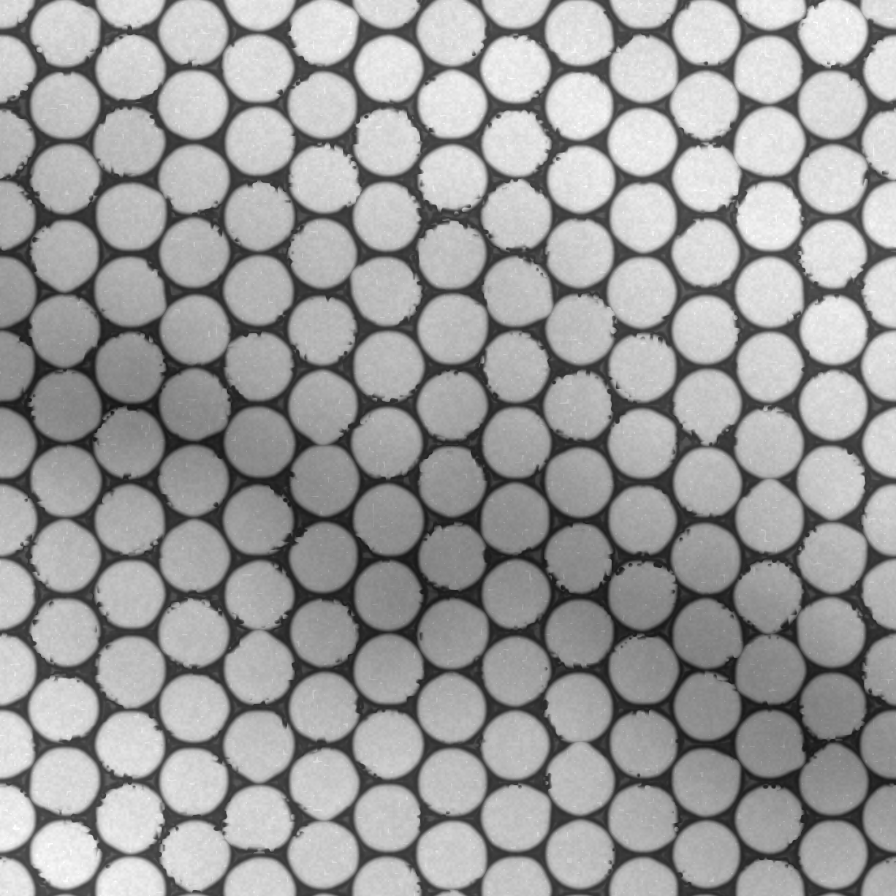
A Shadertoy shader for this pattern:

```glsl
const vec2  REPEATS     = vec2(14.0, 12.0);   // columns, discs per column
const float ROW_SHIFT   = 0.0625;             // lattice offset in rows
const float RADIUS      = 0.0382;
const float JITTER      = 0.0013;
const float SIZE_VARY   = 0.0012;
const float WOBBLE      = 0.0022;
const float BULGE       = 0.0065;             // corner reaching to a neighbour
const float NIBBLE      = 0.0045;             // ragged rim depth
const float EDGE        = 0.0030;
const float HALO        = 0.0022;
const vec2  BEND        = vec2(0.0045, 0.0035);
const float BASE_LIGHT  = 0.765;
const float OUTER_LIGHT = 0.13;
const float BAND_SHADE  = 0.22;
const float BAND_WIDTH  = 0.17;
const float GRAIN       = 0.10;
const float PI          = 3.14159265;

float hash(vec2 p) {
    vec3 q = fract(p.xyx * 0.1031);
    q += dot(q, q.yzx + 33.33);
    return fract((q.x + q.y) * q.z);
}

float noise(vec2 p) {
    vec2 i = floor(p), f = fract(p);
    f = f * f * (3.0 - 2.0 * f);
    return mix(mix(hash(i), hash(i + vec2(1, 0)), f.x),
               mix(hash(i + vec2(0, 1)), hash(i + vec2(1, 1)), f.x), f.y);
}

float fbm(vec2 p) {
    float sum = 0.0, amp = 0.5;
    for (int i = 0; i < 3; i++) {
        sum += amp * noise(p);
        p = p * 2.03 + 17.3;
        amp *= 0.5;
    }
    return sum / 0.875;
}

// Signed distance to one uneven disc, q measured from its centre
float discDistance(vec2 q, vec2 id, vec2 p) {
    vec2 dir = q / max(length(q), 1e-5);
    float corner = PI / 6.0 + floor(hash(id + 31.0) * 6.0) * PI / 3.0;
    float facing = max(dot(dir, vec2(cos(corner), sin(corner))), 0.0);
    float r = RADIUS + SIZE_VARY * (hash(id + 53.0) - 0.5);
    r += WOBBLE * (noise(dir * 2.2 + id * 7.0 + 40.0) - 0.5);
    r += BULGE * smoothstep(0.3, 1.0, hash(id + 71.0)) * pow(facing, 22.0);
    float worn = smoothstep(0.56, 0.85, noise(dir * 1.3 + id * 5.0 + 90.0));
    r -= NIBBLE * worn * smoothstep(0.35, 0.8, noise(p * 210.0));
    return length(q) - r;
}

// Uneven lighting with a shaded diagonal band
float lighting(vec2 uv) {
    float d = uv.y - (0.62 - 0.46 * uv.x) + 0.12 * (noise(uv * 5.0 + 3.0) - 0.5);
    float band = exp(-d * d / (BAND_WIDTH * BAND_WIDTH));
    return BASE_LIGHT + OUTER_LIGHT * smoothstep(0.2, 0.6, abs(d))
         - BAND_SHADE * band + 0.10 * (fbm(uv * 7.0 + 11.0) - 0.5);
}

void mainImage(out vec4 fragColor, in vec2 fragCoord) {
    vec2 uv = fragCoord / iResolution.xy;
    float pixel = 1.0 / iResolution.y;

    // Slightly bent lattice
    vec2 p = uv + BEND * vec2(-sin(PI * uv.x), sin(2.0 * PI * uv.y));
    vec2 cell = p * REPEATS;
    float column = floor(cell.x + 0.5);

    // Nearest disc and the summed glow of all rims
    float dist = 1.0, halo = 0.0, tone = 0.0;
    for (int i = -1; i <= 1; i++) {
        float c = column + float(i);
        float shift = ROW_SHIFT + 0.5 * mod(c, 2.0);
        float row = floor(cell.y - shift + 0.5);
        for (int j = -1; j <= 1; j++) {
            vec2 id = mod(vec2(c, row + float(j)), REPEATS);
            vec2 centre = vec2(c, row + float(j) + shift) / REPEATS;
            centre += JITTER * (vec2(hash(id + 3.0), hash(id + 19.0)) * 2.0 - 1.0);
            float d = discDistance(p - centre, id, p);
            halo += exp(-max(d, 0.0) / HALO);
            if (d < dist) {
                dist = d;
                tone = hash(id + 97.0) - 0.5;
            }
        }
    }

    // Disc faces: fine grain, pale specks, softly shaded rim
    float light = lighting(uv);
    float grain = noise(uv * 330.0) * 0.6 + noise(uv * 170.0 + 9.0) * 0.4 - 0.5;
    float speck = smoothstep(0.86, 1.0, noise(uv * 240.0 + 57.0));
    float face = light * (1.0 + 0.05 * tone + GRAIN * grain) + 0.07 * speck;
    face *= 1.0 - 0.10 * smoothstep(-0.008, 0.0, dist);

    // Gaps: dark beside the rims, with paler wisps in the pockets
    float pocket = smoothstep(0.003, 0.009, dist);
    float wisp = smoothstep(0.45, 0.8, noise(uv * 150.0 + 23.0));
    float gap = light * 0.42 - 0.13 + 0.05 * pocket + 0.09 * wisp * pocket;
    gap += 0.13 * light * halo + 0.04 * grain;

    float soft = max(EDGE, pixel);
    float value = mix(face, gap, smoothstep(-soft, soft, dist));
    fragColor = vec4(vec3(clamp(value, 0.0, 1.0)), 1.0);
}
```
